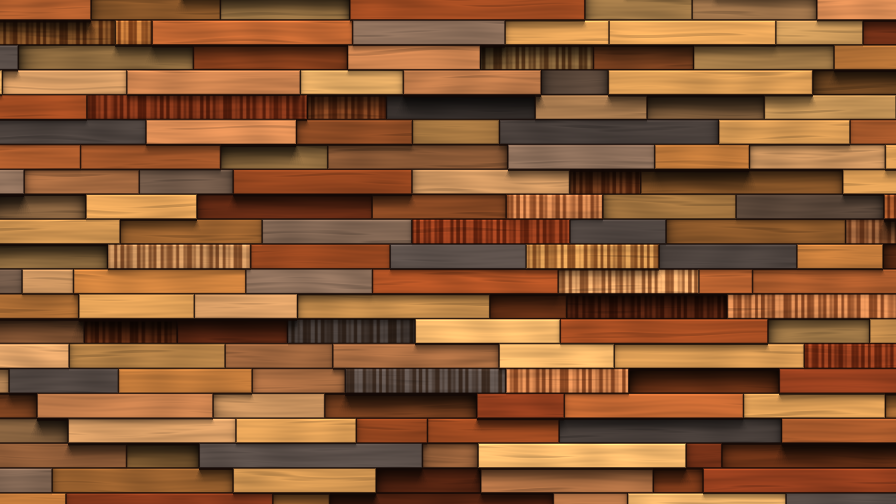
Write a Shadertoy shader that draws this texture.

```glsl
// Wall of stacked wooden strips set at different depths, lit from above.
// Each row is cut at jittered joints; hashes pick the depth, species and cut,
// layered sines draw the grain and depth differences cast soft shadows.

const float ROWS = 20.25;      // rows in the canvas height
const float STRIP = 0.262;     // mean strip length, in canvas heights

float hash(vec2 p) {
    p = fract(p * vec2(0.1731, 0.3197) + 0.137);
    p += dot(p, p.yx + 27.31);
    return fract((p.x + p.y) * p.x * 17.43);
}

// Position of the i-th joint in a row
float joint(float i, float row) {
    return STRIP * (i + 0.8 * (hash(vec2(i, row)) - 0.5) + hash(vec2(row, 71.0)));
}

// Index of the strip that covers x
float stripAt(float x, float row) {
    float i = floor(x / STRIP - hash(vec2(row, 71.0)));
    if (x < joint(i, row)) return i - 1.0;
    if (x >= joint(i + 1.0, row)) return i + 1.0;
    return i;
}

float depthOf(float i, float row) {
    return hash(vec2(i + 37.0, row + 11.0));
}

// Wavy fibres running along x, roughly -1 to 1
float grain(vec2 p, float seed) {
    float sum = 0.0, amp = 0.5, freq = 1.0;
    for (int k = 0; k < 5; k++) {
        float bend = sin(p.x * (5.0 + 3.0 * freq) + seed * 41.0 * freq);
        bend += 0.6 * sin(p.x * 17.0 - p.y * 31.0 + seed * 23.0);
        sum += amp * sin(p.y * 110.0 * freq + bend * 1.4 + seed * 67.0 * freq);
        amp *= 0.75;
        freq *= 1.63;
    }
    return sum * 0.7;
}

// Uneven bars across the strip, 0 to 1
float bars(float x, float seed) {
    float s = sin(x * 330.0 + 2.0 * sin(x * 71.0 + seed * 50.0));
    s += 0.7 * sin(x * 557.0 + seed * 90.0) + 0.5 * sin(x * 143.0 + seed * 30.0);
    return smoothstep(-1.2, 1.3, s);
}

vec3 species(float pick) {
    vec3 wood[10] = vec3[10](
        vec3(0.84, 0.63, 0.37), vec3(0.80, 0.57, 0.31), vec3(0.77, 0.56, 0.36),
        vec3(0.75, 0.48, 0.29), vec3(0.70, 0.44, 0.21), vec3(0.66, 0.35, 0.17),
        vec3(0.58, 0.27, 0.12), vec3(0.50, 0.21, 0.10), vec3(0.47, 0.37, 0.30),
        vec3(0.30, 0.26, 0.24));
    return wood[int(pick * 9.99)];
}

void mainImage(out vec4 fragColor, in vec2 fragCoord) {
    float px = 1.0 / iResolution.y;
    vec2 p = fragCoord * px;
    float y = (1.0 - p.y) * ROWS + 0.2;
    float row = floor(y), t = fract(y);    // t runs from top to bottom of a row
    float i = stripAt(p.x, row);
    float left = p.x - joint(i, row), right = joint(i + 1.0, row) - p.x;
    float depth = depthOf(i, row);
    float seed = hash(vec2(i + 5.0, row + 53.0));

    // Wood: base tone, fibres, slow sheen and the occasional barred cut
    vec3 col = species(hash(vec2(i + 91.0, row + 29.0)));
    float g = grain(p, seed);
    float sheen = sin(p.x * 34.0 + p.y * 90.0 * (seed - 0.5) + 2.0 * sin(p.x * 11.0 + seed * 40.0));
    col *= 1.0 + 0.12 * g + 0.04 * sheen;
    col *= 1.0 - 0.22 * smoothstep(0.35, 0.9, g);
    float barred = step(0.85, hash(vec2(i + 17.0, row + 83.0)));
    col *= mix(vec3(1.0), mix(vec3(0.62, 0.50, 0.40), vec3(1.1), bars(p.x, seed)), barred);
    col *= (0.9 + 0.2 * seed) * mix(0.66, 1.1, smoothstep(0.0, 0.8, depth));

    // Soft shadow from the row above, averaged over nearby x
    float shade = 0.0;
    for (int k = -3; k <= 3; k++) {
        float x = p.x + float(k) * 0.006 * t;
        float rise = max(depthOf(stripAt(x, row - 1.0), row - 1.0) - depth, 0.0);
        shade += sqrt(rise) * (1.0 - smoothstep(0.0, 0.2 + 1.1 * rise, t)) / 7.0;
    }
    col *= 1.0 - 0.92 * min(shade, 1.0);

    // Shadows from taller neighbours in the same row
    float riseL = max(depthOf(i - 1.0, row) - depth, 0.0);
    float riseR = max(depthOf(i + 1.0, row) - depth, 0.0);
    col *= 1.0 - 0.7 * sqrt(riseL) * exp(-left / (0.002 + 0.014 * riseL));
    col *= 1.0 - 0.7 * sqrt(riseR) * exp(-right / (0.002 + 0.010 * riseR));

    // Lit top edge on raised strips, dark underside of the strip above
    float above = depthOf(stripAt(p.x, row - 1.0), row - 1.0);
    float top = t / ROWS, bottom = (1.0 - t) / ROWS;
    col *= 1.0 + 0.3 * smoothstep(0.0, 0.3, depth - above) * (1.0 - smoothstep(0.002, 0.004 + px, top));
    float under = 0.0012 + 0.005 * max(above - depth, 0.0);
    float seam = 1.0 - smoothstep(under - 0.5 * px, under + px, top);
    seam = max(seam, 1.0 - smoothstep(0.001 - 0.5 * px, 0.001 + px, min(min(left, right), bottom)));
    col = mix(col, vec3(0.07, 0.03, 0.02), 0.85 * seam);

    fragColor = vec4(clamp(col, 0.0, 1.0), 1.0);
}
```
